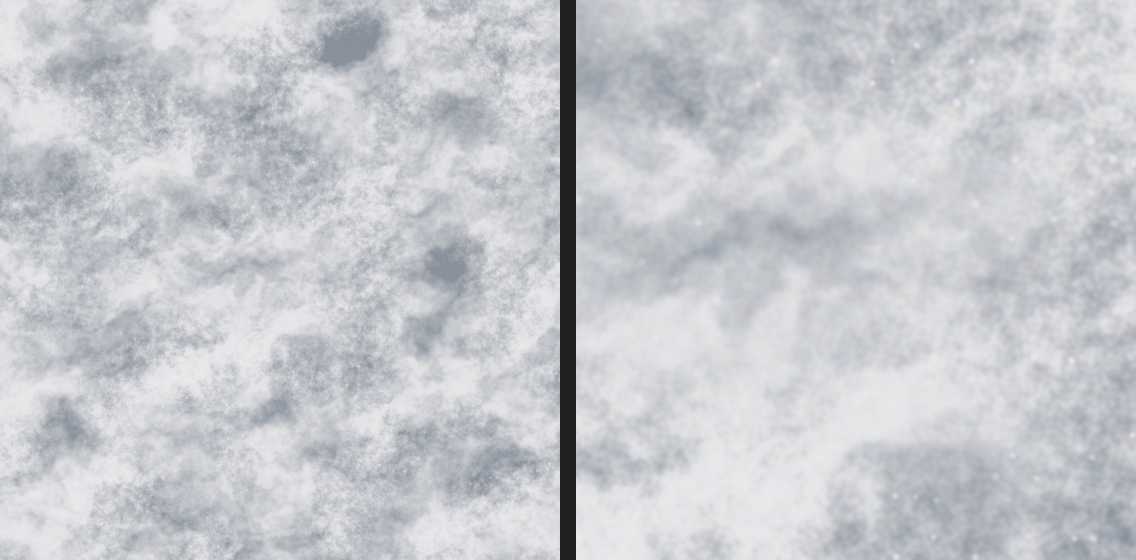
Left: the whole. Right: its middle third, enlarged.
Reproduce this texture procedurally as a Shadertoy shader.

```glsl
const vec3 SHADE = vec3(0.65, 0.67, 0.70);
const vec3 LIGHT = vec3(0.88, 0.88, 0.89);
const float BASE_TONE = 0.63;        // 0 is SHADE, 1 is LIGHT
const float KNEE = 0.85;             // tones above this are compressed
const float KNEE_RANGE = 0.32;
const float DRIFT_ANGLE = 0.32;
const vec2 DRIFT_STRETCH = vec2(0.85, 1.15);
const float DRIFT_SCALE = 6.0;
const float DRIFT_GAIN = 0.7;
const float DRIFT_CONTRAST = 1.08;
const float HOLLOW_SCALE = 6.5;
const float HOLLOW_DEPTH = 0.85;
const float GRAIN_SCALE = 54.0;
const float GRAIN_CONTRAST = 0.46;
const float SPARKLE_SCALE = 85.0;
const float SPARKLE_SHARE = 0.05;
const float SPARKLE_GAIN = 0.55;
const float TAU = 6.2831853;

float hash(vec2 p) {
    return fract(sin(dot(p, vec2(127.1, 311.7))) * 43758.5453);
}

mat2 rotation(float angle) {
    float c = cos(angle), s = sin(angle);
    return mat2(c, -s, s, c);
}

float cornerSlope(vec2 cell, vec2 offset) {
    float angle = TAU * hash(cell);
    return dot(vec2(cos(angle), sin(angle)), offset);
}

// Gradient noise, centred on zero
float noise(vec2 p) {
    vec2 i = floor(p), f = fract(p);
    vec2 u = f * f * f * (f * (f * 6.0 - 15.0) + 10.0);
    vec2 e = vec2(1.0, 0.0);
    float low = mix(cornerSlope(i, f), cornerSlope(i + e.xy, f - e.xy), u.x);
    float high = mix(cornerSlope(i + e.yx, f - e.yx), cornerSlope(i + e.xx, f - e.xx), u.x);
    return mix(low, high, u.y);
}

float fbm(vec2 p, int octaves, float gain) {
    float sum = 0.0, amplitude = 1.0;
    mat2 turn = rotation(0.65);
    for (int i = 0; i < octaves; i++) {
        sum += amplitude * noise(p);
        p = turn * p * 2.03 + vec2(17.3, 9.1);
        amplitude *= gain;
    }
    return sum;
}

// Sparse bright crystals, one candidate per cell
float sparkle(vec2 p) {
    vec2 cell = floor(p);
    vec2 centre = 0.35 + 0.3 * vec2(hash(cell + 3.7), hash(cell + 8.2));
    float radius = mix(0.22, 0.35, hash(cell + 5.1));
    float lit = step(hash(cell + 1.9), SPARKLE_SHARE);
    return lit * (1.0 - smoothstep(0.0, radius, length(fract(p) - centre)));
}

// Rolls bright tones off smoothly
float softKnee(float tone) {
    float excess = max(tone - KNEE, 0.0);
    return min(tone, KNEE) + KNEE_RANGE * (1.0 - exp(-excess / KNEE_RANGE));
}

void mainImage(out vec4 fragColor, in vec2 fragCoord) {
    vec2 uv = fragCoord / iResolution.y;

    // Crumbled outlines: broad bending plus a fine ragged shift
    vec2 bend = vec2(noise(uv * 9.0 + 31.0), noise(uv * 9.0 + 57.0));
    vec2 crumble = vec2(fbm(uv * 34.0 + 11.0, 2, 0.6), fbm(uv * 34.0 + 83.0, 2, 0.6));
    vec2 warped = uv + 0.035 * bend + 0.013 * crumble;
    vec2 drift = DRIFT_STRETCH * (rotation(DRIFT_ANGLE) * warped);

    // Soft mounds with lumps on them, and shaded hollows
    float mounds = fbm(drift * DRIFT_SCALE + 4.0, 4, DRIFT_GAIN);
    float hollow = smoothstep(0.2, 0.52, noise(drift * HOLLOW_SCALE + 41.5));

    // Granular snow everywhere, coarser in patches
    float patches = smoothstep(-0.3, 0.3, noise(uv * 7.0 + 71.0) - 0.2 * mounds);
    float grain = fbm(uv * GRAIN_SCALE + 23.0, 3, 0.85) * mix(0.4, 1.0, patches);

    float tone = BASE_TONE + DRIFT_CONTRAST * mounds - HOLLOW_DEPTH * hollow;
    tone += GRAIN_CONTRAST * grain;
    tone += SPARKLE_GAIN * sparkle(uv * SPARKLE_SCALE) * mix(0.5, 1.0, patches);
    tone = softKnee(max(tone, -0.5));

    // Faint warm and cool flecks
    float fleck = 0.015 * noise(uv * 80.0 + 151.0);
    vec3 color = mix(SHADE, LIGHT, tone) + fleck * vec3(1.0, 0.0, -1.0);
    fragColor = vec4(color, 1.0);
}
```
